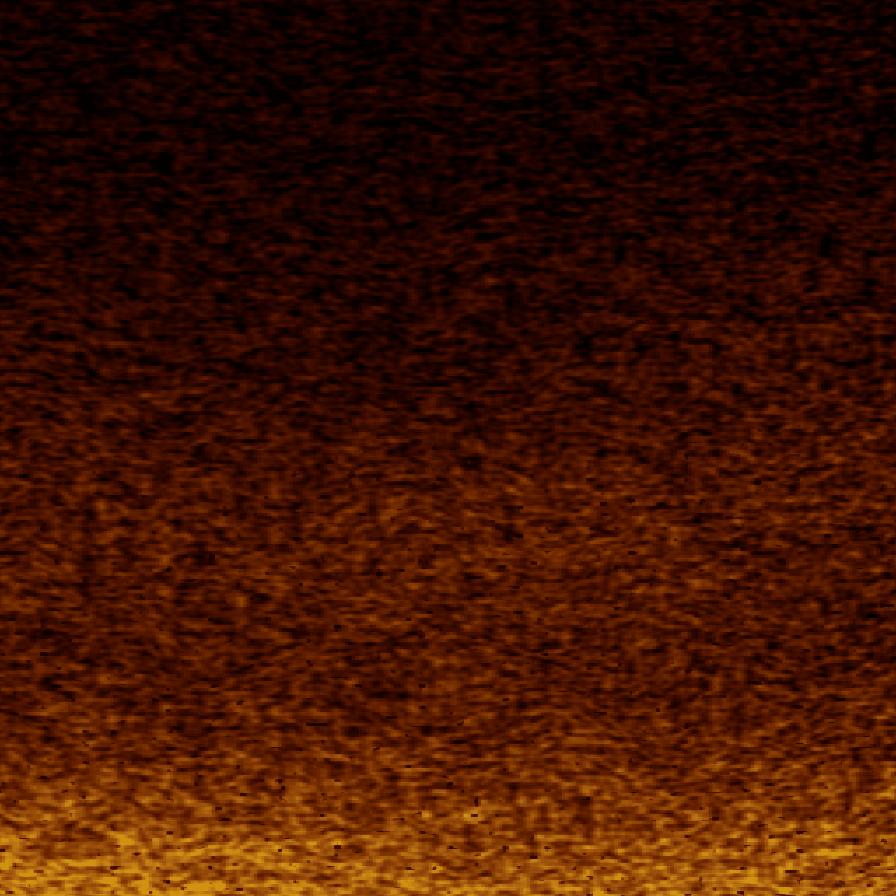
Write a Shadertoy shader that draws this texture.

```glsl
#define BROAD_CELLS   vec2(9.0, 30.0)
#define STREAK_CELLS  vec2(23.0, 74.0)
#define FINE_CELLS    vec2(47.0, 118.0)
#define GRAIN_CELLS   vec2(83.0, 167.0)
#define DASH_CELLS    vec2(64.0, 143.0)
#define ROWS          256.0
#define BASE_HEAT     0.075
#define MID_HEAT      0.235
#define FLOOR_HEAT    0.43
#define CONTRAST      1.75
#define SPECK_DEPTH   0.65
#define SLANT         0.014

uint mixBits(uint n) {
    n = (n ^ (n >> 16)) * 0x7feb352dU;
    n = (n ^ (n >> 15)) * 0x846ca68bU;
    return n ^ (n >> 16);
}

vec2 gradientAt(ivec2 cell) {
    uint bits = mixBits(uint(cell.x) + mixBits(uint(cell.y)));
    float angle = 6.28319 * float(bits >> 8) / 16777216.0;
    return vec2(cos(angle), sin(angle));
}

float gradientNoise(vec2 p) {
    ivec2 cell = ivec2(floor(p));
    vec2 f = fract(p);
    vec2 w = f * f * f * (f * (f * 6.0 - 15.0) + 10.0);
    float a = dot(gradientAt(cell), f);
    float b = dot(gradientAt(cell + ivec2(1, 0)), f - vec2(1.0, 0.0));
    float c = dot(gradientAt(cell + ivec2(0, 1)), f - vec2(0.0, 1.0));
    float d = dot(gradientAt(cell + ivec2(1, 1)), f - vec2(1.0, 1.0));
    return mix(mix(a, b, w.x), mix(c, d, w.x), w.y);
}

float blob(vec2 p, vec2 center, vec2 radius) {
    vec2 q = (p - center) / radius;
    return exp(-dot(q, q));
}

// Grid steps with softened borders
vec2 softSnap(vec2 uv) {
    vec2 g = uv * ROWS;
    return (floor(g) + smoothstep(0.25, 0.75, fract(g))) / ROWS;
}

// Smooth heat: glowing floor, warm middle, dark top
float heatProfile(vec2 uv) {
    float heat = BASE_HEAT;
    heat += MID_HEAT * (1.0 - smoothstep(0.3, 0.88, uv.y));
    heat += FLOOR_HEAT * (1.0 - smoothstep(-0.1, 0.25, uv.y));
    heat += 0.08 * blob(uv, vec2(0.0, 0.01), vec2(0.25, 0.08));
    heat += 0.05 * blob(uv, vec2(0.62, 0.4), vec2(0.22, 0.08));
    heat -= 0.05 * blob(uv, vec2(0.95, 0.31), vec2(0.22, 0.09));
    heat -= 0.04 * blob(uv, vec2(0.1, 0.28), vec2(0.35, 0.04));
    heat -= 0.05 * blob(uv, vec2(0.58, 0.035), vec2(0.12, 0.02));
    heat -= 0.04 * blob(uv, vec2(0.45, 0.58), vec2(0.25, 0.08));
    heat += 0.03 * blob(uv, vec2(0.95, 0.68), vec2(0.3, 0.2));
    return heat;
}

// Thin horizontal streaks in several sizes
float streaks(vec2 p, float rightSide) {
    float n = 0.40 * gradientNoise(p * BROAD_CELLS + 3.7);
    n += 0.70 * gradientNoise(p * STREAK_CELLS + 17.3);
    n += 0.95 * gradientNoise(p * FINE_CELLS + 41.9);
    n += mix(0.80, 1.0, rightSide) * gradientNoise(p * GRAIN_CELLS + 71.1);
    return n;
}

// Ember colors, from near black through rust to gold
vec3 emberColor(float heat) {
    float red = clamp(heat, 0.01, 0.82);
    return vec3(red, 0.85 * red * red, 0.07 * smoothstep(0.42, 0.76, red));
}

void mainImage(out vec4 fragColor, in vec2 fragCoord) {
    vec2 uv = fragCoord / iResolution.xy;

    // Stepped rows with a gentle bend and slant
    vec2 p = softSnap(uv);
    p.y += SLANT * gradientNoise(p * vec2(7.0, 9.0) + 5.2) + 0.035 * p.x * (1.0 - p.x);

    float heat = heatProfile(uv);
    float spread = CONTRAST * (0.07 + 0.30 * heat * (1.0 - 0.6 * heat));
    heat += spread * streaks(p, smoothstep(0.45, 1.0, uv.x));

    // Sparse short dark dashes, strongest in the warm half
    float dash = gradientNoise(p * DASH_CELLS + 103.4);
    float speck = smoothstep(0.36, 0.52, dash) * (1.0 - smoothstep(0.35, 0.75, uv.y));
    heat *= 1.0 - SPECK_DEPTH * speck;

    fragColor = vec4(emberColor(heat), 1.0);
}
```
